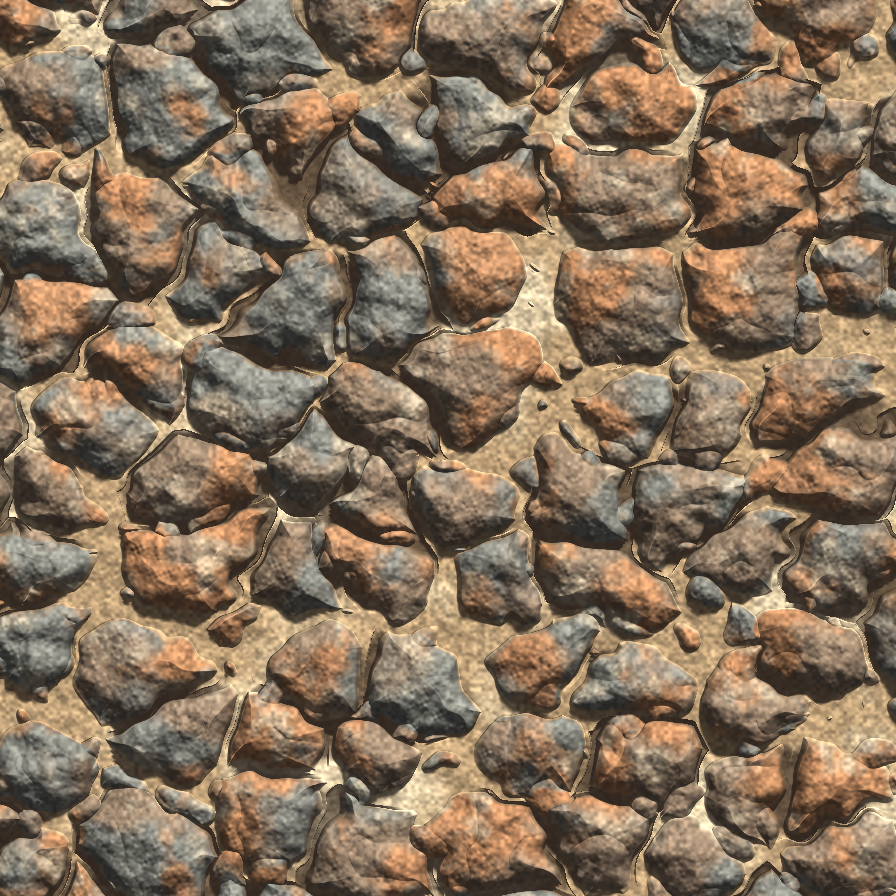
A three.js fragment shader for this texture:

```glsl
// Rough volcanic rubble set in sandy mortar, lit by a high sun from above.
// Two warped cellular layers (stones and pebbles) form a height field, which
// is roughened with noise, shaded by its slope and given short cast shadows.
varying vec2 vUv;

const vec3 SUN = vec3(0.27, 0.70, 0.66);
const vec3 BROWN = vec3(0.54, 0.47, 0.40);
const vec3 SLATE = vec3(0.48, 0.49, 0.47);
const vec3 RUST = vec3(0.69, 0.49, 0.34);
const vec3 ASH = vec3(0.68, 0.64, 0.56);
const vec3 SAND = vec3(0.71, 0.61, 0.47);
const vec3 LIME = vec3(0.86, 0.80, 0.67);
const vec3 CREVICE = vec3(0.17, 0.13, 0.11);

struct Surface {
  float height;
  float stone;  // 1 on stone, 0 on mortar
  float gap;    // 1 in deep joints between touching stones
  float tone;   // random value of the stone
};

vec2 hash2(vec2 p) {
  vec2 q = vec2(dot(p, vec2(127.1, 311.7)), dot(p, vec2(269.5, 183.3)));
  return fract(sin(q) * 43758.55);
}

float noise(vec2 p) {
  vec2 i = floor(p), f = fract(p);
  f = f * f * (3.0 - 2.0 * f);
  float low = mix(hash2(i).x, hash2(i + vec2(1.0, 0.0)).x, f.x);
  float high = mix(hash2(i + vec2(0.0, 1.0)).x, hash2(i + 1.0).x, f.x);
  return mix(low, high, f.y);
}

vec2 noise2(vec2 p) {
  return vec2(noise(p), noise(p + 37.3)) - 0.5;
}

float fbm(vec2 p) {
  float sum = 0.0, amp = 0.5;
  for (int i = 0; i < 4; i++) {
    sum += amp * noise(p);
    p = mat2(1.6, 1.2, -1.2, 1.6) * p + 11.7;
    amp *= 0.5;
  }
  return sum;
}

// Cellular stones: x = depth inside the stone, y = depth inside its disc,
// z = random tone, w = tilt of its face.
vec4 rubble(vec2 p, float minRadius, float maxRadius) {
  vec2 cell = floor(p), id = cell, offset = vec2(0.0);
  float near = 9.0, second = 9.0;
  for (int y = -1; y <= 1; y++) {
    for (int x = -1; x <= 1; x++) {
      vec2 c = cell + vec2(float(x), float(y));
      vec2 r = c + 0.1 + 0.8 * hash2(c) - p;
      float d = length(r);
      if (d < near) {
        second = near;
        near = d;
        id = c;
        offset = r;
      } else {
        second = min(second, d);
      }
    }
  }
  vec2 rnd = hash2(id + 71.3);
  float disc = mix(minRadius, maxRadius, rnd.x) - near;
  float body = min(0.8 * (second - near) - 0.07, disc);
  return vec4(body, disc, rnd.y, dot(offset, hash2(id + 19.1) - 0.5));
}

float dome(float body) {
  return 1.0 - exp(-5.0 * max(body, 0.0));
}

Surface surfaceAt(vec2 p) {
  vec2 q = p + 0.036 * noise2(p * 13.0) + 0.016 * noise2(p * 42.0);
  vec4 big = rubble(q * vec2(8.0, 9.8), 0.46, 0.86);
  vec4 small = rubble(q * vec2(19.0, 22.0) + 5.0, -0.25, 0.62);
  float bigHeight = dome(big.x) * (0.034 + 0.030 * big.w);
  float smallHeight = dome(small.x) * 0.016;
  float rough = fbm(p * 32.0) - 0.5;
  float crag = abs(noise(q * 24.0) - 0.5);

  Surface s;
  float bigMask = smoothstep(0.0, 0.05, big.x);
  float smallMask = smoothstep(0.0, 0.10, small.x);
  s.stone = max(bigMask, smallMask);
  s.gap = smoothstep(0.02, 0.25, big.y) * (1.0 - s.stone);
  s.tone = mix(small.z, big.z, bigMask);
  s.height = max(bigHeight, smallHeight) - 0.010 * s.gap
           + rough * mix(0.008, 0.019, s.stone) + crag * 0.014 * s.stone;
  return s;
}

// Fraction of sunlight left after marching toward the sun.
float sunlight(vec2 p, float height) {
  float block = 0.0;
  for (int i = 1; i <= 6; i++) {
    float t = 0.0055 * float(i);
    float ray = height + t * SUN.z / length(SUN.xy);
    float over = surfaceAt(p + normalize(SUN.xy) * t).height - ray;
    block = max(block, smoothstep(-0.001, 0.005, over));
  }
  return 1.0 - block;
}

vec3 stoneColor(vec2 p, float tone) {
  float patches = fbm(p * 11.0 + tone * 9.0);
  float stain = fbm(p * 15.0 + 43.0);
  vec3 c = mix(BROWN, SLATE, smoothstep(0.42, 0.60, patches + 0.3 * (tone - 0.5)));
  c = mix(c, RUST, 0.8 * smoothstep(0.46, 0.64, stain + 0.25 * (0.5 - tone)));
  return mix(c, ASH, 0.7 * smoothstep(0.54, 0.70, fbm(p * 26.0 + 81.0)));
}

vec3 mortarColor(vec2 p) {
  return mix(SAND, LIME, smoothstep(0.42, 0.66, fbm(p * 9.0 + 23.0)));
}

void main() {
  vec2 p = vUv;
  float e = 0.0014;
  Surface s = surfaceAt(p);
  float slopeX = surfaceAt(p + vec2(e, 0.0)).height - s.height;
  float slopeY = surfaceAt(p + vec2(0.0, e)).height - s.height;
  vec3 normal = normalize(vec3(-slopeX, -slopeY, e));

  // Mineral colours with fine grit
  vec3 color = mix(mortarColor(p), stoneColor(p, s.tone), s.stone);
  color *= 0.80 + 0.40 * noise(p * 230.0);

  // Sun, sky light and dark joints
  float sun = max(dot(normal, SUN), 0.0) * sunlight(p, s.height);
  color *= vec3(0.36, 0.35, 0.35) + vec3(1.05, 1.03, 0.99) * sun;
  color = mix(color, CREVICE, 0.6 * s.gap);
  gl_FragColor = vec4(clamp(color, 0.0, 1.0), 1.0);
}
```
